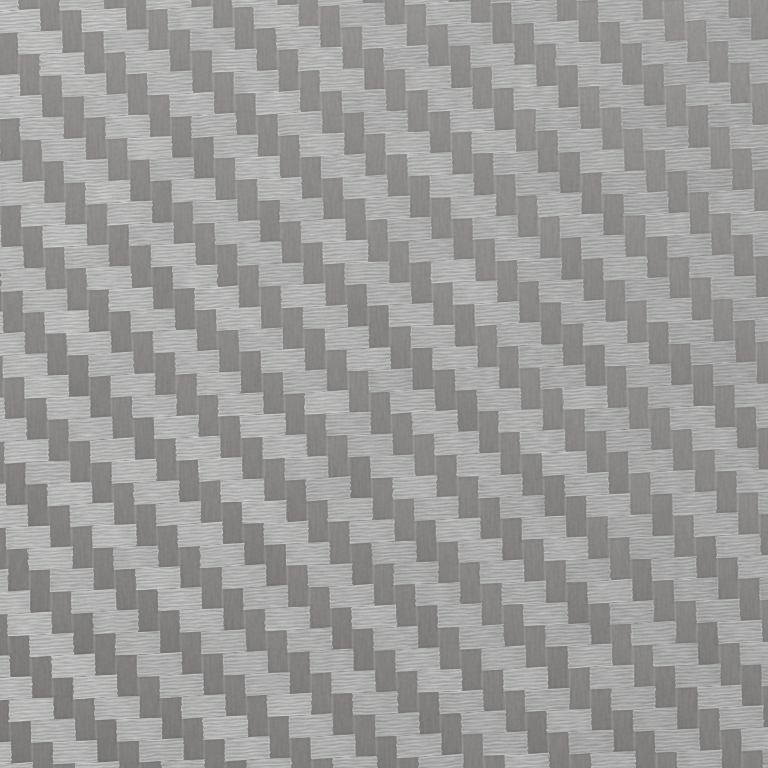
A WebGL 1 fragment shader for this texture:

```glsl
precision highp float;
// Silver 2/2 twill weave, nine repeats each way, turned about one degree.
// Pale ribbed weft floats are boxes stepping down to the right over smooth
// dark warp; soft light, fibre ribs and gradient noise vary the surface.
uniform vec2 u_resolution;

const float TOWS = 35.7;             // tows across the canvas
const float TILT = 0.019;            // weave rotation in radians
const vec2 PHASE = vec2(0.68, 0.33); // weave offset in tows
const vec2 FLOAT_HALF = vec2(1.03, 0.515);
const float RIBS = 6.0;              // fibre ribs per weft tow
const float PI = 3.14159265;
const vec3 WARP_TINT = vec3(1.008, 0.997, 0.990);
const vec3 WEFT_TINT = vec3(0.997, 1.004, 0.996);

float hash(vec2 p) {
  vec3 q = fract(p.xyx * vec3(0.1031, 0.1030, 0.0973));
  q += dot(q, q.yzx + 33.33);
  return fract((q.x + q.y) * q.z);
}

float cornerSlope(vec2 cell, vec2 offset) {
  float angle = 2.0 * PI * hash(cell);
  return dot(vec2(cos(angle), sin(angle)), offset);
}

// Gradient noise, roughly -0.7 to 0.7
float noise(vec2 p) {
  vec2 i = floor(p), f = fract(p);
  vec2 w = f * f * f * (f * (f * 6.0 - 15.0) + 10.0);
  vec2 e = vec2(1.0, 0.0);
  float low = mix(cornerSlope(i, f), cornerSlope(i + e, f - e), w.x);
  float high = mix(cornerSlope(i + e.yx, f - e.yx),
                   cornerSlope(i + 1.0, f - 1.0), w.x);
  return mix(low, high, w.y);
}

// Blend of four corner values over the canvas: lower pair, then upper pair
float cornerBlend(vec2 uv, vec4 c) {
  return mix(mix(c.x, c.y, uv.x), mix(c.z, c.w, uv.x), uv.y);
}

// Sine ribs, averaged over a pixel so that fine ones fade cleanly
float ribs(float y, float count, float pixel) {
  float blur = PI * count * pixel;
  return sin(2.0 * PI * count * y) * max(sin(min(blur, PI)) / blur, 0.0);
}

// Weft float in one row: xy local position, z signed distance
vec3 weftFloat(vec2 p, float row) {
  vec2 local = vec2(mod(p.x + row + 1.0, 4.0) - 2.0, p.y - row - 0.5);
  local.y -= 0.035 * local.x;
  float fray = 0.08 * noise(vec2(row * 7.3 + floor(p.x * 0.5), p.y * 8.0));
  vec2 edge = abs(local) - FLOAT_HALF - vec2(fray, 0.0);
  return vec3(local, max(edge.x, edge.y));
}

float weftShade(vec2 local, vec2 id, float light, float pixel) {
  float wobble = 0.07 * noise(vec2(local.x * 1.7, local.y * 3.0) + id * 5.7);
  float shade = light + 0.035 * (hash(id) - 0.5);
  shade += 0.045 * ribs(local.y + wobble + hash(id + 9.0), RIBS, pixel);
  shade += 0.07 * noise(vec2(local.x * 1.6, local.y * 13.0) + id * 11.3);
  return shade - 0.025 * local.x * local.x;
}

float warpShade(vec2 p, float light) {
  float column = floor(p.x);
  float across = abs(fract(p.x) - 0.5) * 2.0;
  float along = mod(column + p.y, 4.0) - 3.0;
  float shade = light + 0.012 * along;
  shade += 0.025 * noise(vec2(p.x * 9.0, p.y * 1.1 + column * 3.7));
  shade += 0.02 * (hash(vec2(column, floor((column + p.y) / 4.0))) - 0.5);
  return shade + 0.05 * smoothstep(0.78, 1.0, across);
}

void main() {
  vec2 uv = gl_FragCoord.xy / u_resolution;
  float pixel = TOWS / min(u_resolution.x, u_resolution.y);
  vec2 c = uv - 0.5;
  float ca = cos(TILT), sa = sin(TILT);
  vec2 p = vec2(ca * c.x + sa * c.y, ca * c.y - sa * c.x) * TOWS + PHASE;
  p += 0.06 * vec2(noise(p * 0.35), noise(p * 0.35 + 40.0));

  // Nearest weft float among neighbouring rows
  vec3 weft = vec3(0.0, 0.0, 9.0);
  vec2 id = vec2(0.0);
  for (int k = -1; k <= 1; k++) {
    float row = floor(p.y) + float(k);
    vec3 candidate = weftFloat(p, row);
    if (candidate.z < weft.z) {
      weft = candidate;
      id = vec2(floor((p.x + row + 1.0) / 4.0), row);
    }
  }

  // Contrast is strongest at lower left and fades to the upper right
  float warpLight = cornerBlend(uv, vec4(0.485, 0.505, 0.555, 0.570));
  float weftLight = cornerBlend(uv, vec4(0.705, 0.660, 0.725, 0.655));
  float shadow = 0.035 * (1.0 - smoothstep(0.0, 0.16, weft.z));
  vec3 warpColor = WARP_TINT * (warpShade(p, warpLight) - shadow);
  vec3 weftColor = WEFT_TINT * weftShade(weft.xy, id, weftLight, pixel);
  float cover = 1.0 - smoothstep(-0.6 * pixel, 0.6 * pixel, weft.z);
  vec3 color = mix(warpColor, weftColor, cover);

  // Broken glints along float edges, then fine grain
  float rim = 1.0 - smoothstep(0.0, 0.05 + 0.5 * pixel, abs(weft.z + 0.02));
  float glint = 0.5 + 0.8 * noise(p * vec2(1.8, 2.6));
  color += rim * 0.075 * clamp(glint, 0.0, 1.0);
  color += 0.02 * noise(uv * 230.0) + 0.012 * noise(uv * 7.0);
  gl_FragColor = vec4(color, 1.0);
}
```
